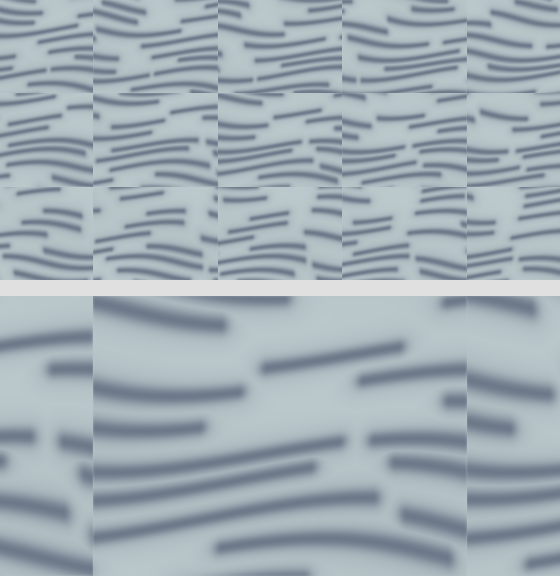
Top, the full canvas; bottom, a detail of the centre.
Write a Shadertoy shader that draws this pattern.

```glsl
// Grid of water panels: soft slate ripples drifting and bending from panel to panel.

const float ROWS = 3.0;             // panels down the canvas
const float PANEL_ASPECT = 4.0 / 3.0;
const float LANES = 8.0;            // ripple lanes per panel height
const float LANE_JITTER = 0.42;     // vertical scatter, in lanes
const float CELL = 1.22;            // lane length holding one ripple
const float MIN_LENGTH = 0.42;
const float MAX_LENGTH = 1.12;
const float DRIFT = 0.227;          // sideways travel per column
const float BEND = 0.065;           // height of the slow swell
const float BEND_FREQ = 3.2;
const float CORE_WIDTH = 0.033;
const float HALO_WIDTH = 0.085;
const float HALO_SHARE = 0.18;
const float SEAM_WIDTH = 0.008;
const float SEAM_FADE = 0.2;
const vec3 WATER = vec3(0.725, 0.780, 0.793);
const vec3 SHADE = vec3(0.430, 0.472, 0.540);

float hash(vec2 p) {
    return fract(sin(dot(p, vec2(127.1, 311.7))) * 43758.5453);
}

// Slow swell whose crest moves from column to column.
float swell(vec2 p, vec2 panel) {
    float phase = BEND_FREQ * p.x - 3.0 * p.y - 1.1 * panel.y - 0.35 * panel.x;
    return BEND * sin(phase);
}

// Distance to the ripple in one cell of one lane.
float rippleDistance(vec2 p, float lane, float cell, float row) {
    vec2 key = vec2(cell + 17.0 * row, lane + 5.0 * row);
    float len = mix(MIN_LENGTH, MAX_LENGTH, hash(key));
    float slack = CELL - len;
    float x = (cell + 0.5) * CELL + slack * (hash(key + 41.3) - 0.5);
    float y = (lane + 0.5 + LANE_JITTER * (hash(key + 73.9) - 0.5)) / LANES;
    vec2 d = p - vec2(x, y);
    // A slight tilt keeps the ripples from running parallel.
    d.y -= 0.05 * (hash(key + 19.7) - 0.5) * clamp(d.x, -0.5 * len, 0.5 * len);
    d.x = max(abs(d.x) - 0.5 * len + CORE_WIDTH, 0.0);
    return length(d);
}

// Nearest ripple among neighbouring lanes and cells.
float nearestRipple(vec2 p, float row) {
    float nearest = 1.0;
    float homeLane = floor(p.y * LANES);
    for (int j = -1; j <= 1; j++) {
        float lane = homeLane + float(j);
        float offset = CELL * hash(vec2(lane, row + 8.5));
        vec2 q = vec2(p.x + offset, p.y);
        float homeCell = floor(q.x / CELL);
        for (int i = -1; i <= 1; i++) {
            float d = rippleDistance(q, lane, homeCell + float(i), row);
            nearest = min(nearest, d);
        }
    }
    return nearest;
}

float bell(float d, float width) {
    return exp(-d * d / (width * width));
}

void mainImage(out vec4 fragColor, in vec2 fragCoord) {
    // Panels are centred on the canvas; one unit is a panel height.
    vec2 uv = (fragCoord - 0.5 * iResolution.xy) / iResolution.y * ROWS;
    vec2 size = vec2(PANEL_ASPECT, 1.0);
    vec2 panel = floor(uv / size + 0.5);
    vec2 p = uv - panel * size;

    // Bend the lanes, then drift them along the row.
    vec2 flow = vec2(p.x + DRIFT * panel.x, p.y - swell(p, panel));
    float d = nearestRipple(flow, panel.y);
    float ink = mix(bell(d, CORE_WIDTH), bell(d, HALO_WIDTH), HALO_SHARE);

    // Ripples pale slightly at the panel edges.
    vec2 toEdge = 0.5 * size - abs(p);
    float edge = min(toEdge.x, toEdge.y);
    ink *= 1.0 - SEAM_FADE * (1.0 - smoothstep(0.0, SEAM_WIDTH, edge));

    // Faint broad light across the water.
    float light = 0.008 * sin(2.1 * flow.x + 5.0 * flow.y + panel.y);
    fragColor = vec4(mix(WATER + light, SHADE, ink), 1.0);
}
```
